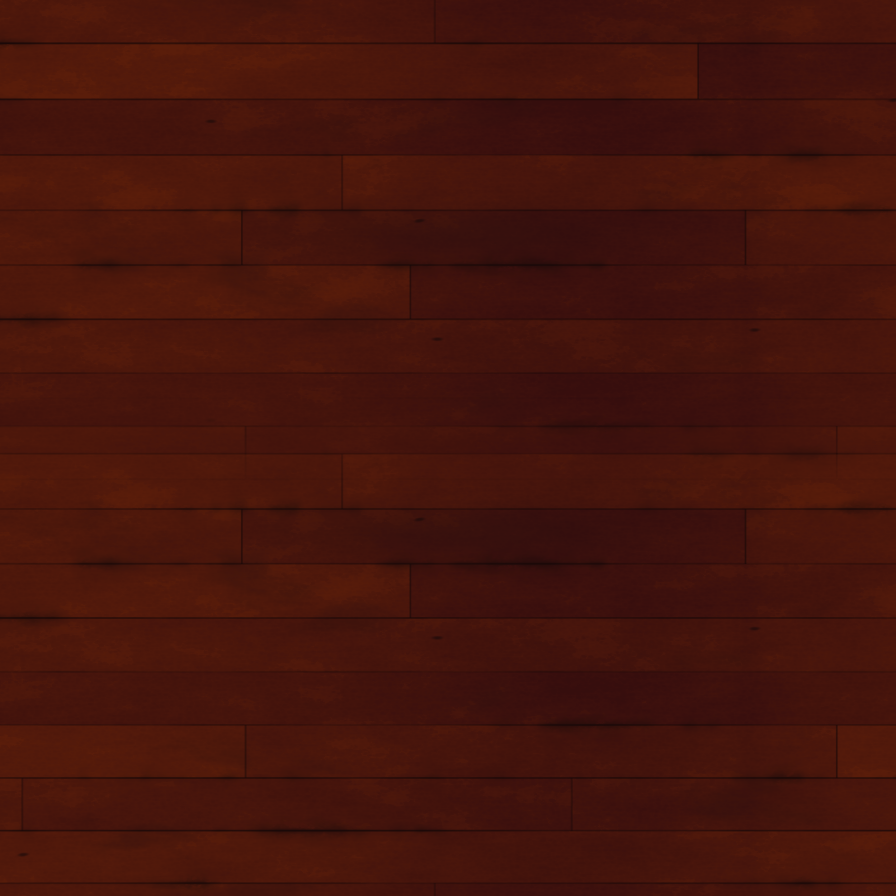
Give the GLSL for this texture, as a Shadertoy shader.

```glsl
// Dark red-brown plank floor: eleven rows of boards fill two thirds of the height,
// then the same rows fade in again one third lower. Layered sines make the stain,
// grain and seam grime; cellular noise makes the pores and knots.

const float PI = 3.14159265;
const float PERIOD = 2.0 / 3.0;
const float ROWS = 11.0;

// Per row: left joint, right joint, tone outside the joints, tone between them.
// Joints beyond the canvas do not show.
const vec4 BOARDS[11] = vec4[11](
    vec4(0.485, 2.0, 0.46, 0.36), vec4(0.779, 2.0, 0.74, 0.10),
    vec4(-1.0, 2.0, 0.5, 0.20), vec4(0.382, 2.0, 0.60, 0.72),
    vec4(0.270, 0.832, 0.56, 0.28), vec4(0.458, 2.0, 0.66, 0.28),
    vec4(-1.0, 2.0, 0.5, 0.46), vec4(-1.0, 2.0, 0.5, 0.22),
    vec4(0.274, 0.934, 0.78, 0.54), vec4(0.025, 0.638, 0.44, 0.34),
    vec4(-1.0, 2.0, 0.5, 0.66));

vec3 hash(vec2 p) {
    vec3 q = fract(p.xyx * vec3(0.1031, 0.1030, 0.0973));
    q += dot(q, q.yxz + 33.33);
    return fract((q.xxy + q.yzz) * q.zyx);
}

// Cellular noise: offset to the nearest point, and its random value
vec3 cells(vec2 p) {
    vec2 base = floor(p);
    vec3 nearest = vec3(9.0);
    for (int j = -1; j <= 1; j++)
        for (int i = -1; i <= 1; i++) {
            vec2 c = base + vec2(i, j);
            vec3 h = hash(c + 40.0);
            vec2 offset = c + h.xy - p;
            if (dot(offset, offset) < dot(nearest.xy, nearest.xy)) nearest = vec3(offset, h.z);
        }
    return nearest;
}

// Layered, warped sines, roughly -1 to 1
float waves(vec2 p) {
    float sum = 0.0, amp = 0.55;
    for (int i = 0; i < 5; i++) {
        sum += amp * sin(p.x + 1.6 * sin(p.y + float(i))) * cos(p.y + sin(0.7 * p.x));
        p = mat2(1.6, 1.2, -1.2, 1.6) * p + 2.3;
        amp *= 0.6;
    }
    return sum;
}

// Dark mark of a thin line at distance d
float lineMask(float d) {
    return 1.0 - smoothstep(0.0002, 0.0002 + max(0.0016, 1.2 / iResolution.y), d);
}

// Floor colour at x from the left, y down from the top
vec3 planks(float x, float y) {
    float u = fract((y + 0.0143) / PERIOD);
    float s = ROWS * u - 0.118 * sin(PI * u);   // rows vary slightly in height
    float row = min(floor(s), ROWS - 1.0), f = s - row;
    vec2 p = vec2(x, u * PERIOD);

    // Board tone
    vec4 board = BOARDS[int(row)];
    float inner = step(board.x, x) * step(x, board.y);
    vec2 seed = vec2(row * 7.3, row * 3.1 + inner * 5.7);
    float tone = mix(board.z, board.w, inner);

    // Stain, grain and pores; worn spots have ragged edges
    vec3 pore = cells(p * vec2(190.0, 290.0));
    float fleck = length(pore.xy) - 0.4 + 0.7 * (pore.z - 0.5);
    float stain = waves(p * vec2(9.0, 28.0) + seed);
    float mottle = waves(p * vec2(34.0, 66.0) + seed.yx);
    tone += 0.21 * stain + 0.10 * mottle + 0.16 * fleck;
    tone += 0.06 * waves(p * vec2(28.0, 480.0) + seed);
    tone += 0.16 * smoothstep(0.30, 0.42, 0.6 * stain + 0.5 * mottle + 0.15 * fleck);

    // Light from the left, broad shade right of centre
    tone += 0.18 * cos(2.0 * PI * (x - 0.12));
    tone -= 0.17 * exp(-pow((x - 0.68) / 0.16, 2.0));
    tone -= 0.10 * exp(-pow((x - 0.835) / 0.015, 2.0));
    vec3 col = mix(vec3(0.240, 0.065, 0.050), vec3(0.330, 0.103, 0.041), clamp(tone, -0.3, 1.25));

    // Soft smoky patches
    vec2 smoke = (p - vec2(0.53, 0.275)) / vec2(0.17, 0.028);
    float haze = 0.4 * exp(-dot(smoke, smoke));
    haze += 0.3 * smoothstep(0.4, 1.0, waves(p * vec2(7.0, 19.0) + 4.0));
    col = mix(col, vec3(0.175, 0.060, 0.052), haze);

    // Seams come and go, with ragged grime gathered along parts of them
    float seam = min(f, 1.0 - f) * PERIOD / ROWS;
    float seamId = mod(floor(s + 0.5), ROWS);
    float wear = waves(vec2(x * 9.0 + seamId * 4.7, seamId * 2.9));
    float ragged = 0.0045 + 0.004 * waves(p * vec2(80.0, 130.0)) + 0.003 * fleck;
    float grime = smoothstep(0.2, 0.8, wear) * exp(-seam / max(ragged, 0.001));
    col = mix(col, vec3(0.09, 0.038, 0.036), 0.6 * grime);
    float strength = 0.3 + 0.4 * hash(vec2(seamId, 3.0)).x + 0.3 * wear;
    col = mix(col, vec3(0.09, 0.03, 0.028), clamp(strength, 0.15, 0.85) * lineMask(seam));

    // Butt joints
    float joint = min(abs(x - board.x), abs(x - board.y));
    float jointStrength = 0.35 + 0.3 * hash(seed).y;
    col = mix(col, vec3(0.09, 0.03, 0.028), jointStrength * lineMask(joint));

    // A few small knots and scratches
    vec3 knot = cells(p * vec2(6.0, 11.0));
    vec2 k = knot.xy / vec2(6.0, 11.0);
    k.y += (knot.z - 0.85) * k.x;
    float spot = 1.0 - smoothstep(0.001, 0.006, length(k * vec2(0.7, 2.0)));
    return mix(col, vec3(0.09, 0.035, 0.034), 0.6 * spot * step(0.8, knot.z));
}

void mainImage(out vec4 fragColor, in vec2 fragCoord) {
    vec2 uv = fragCoord / iResolution.xy;
    float y = 1.0 - uv.y;
    float fade = smoothstep(0.42, 0.565, y);
    vec3 col = mix(planks(uv.x, y), planks(uv.x, y - 1.0 / 3.0), fade);
    fragColor = vec4(col, 1.0);
}
```
